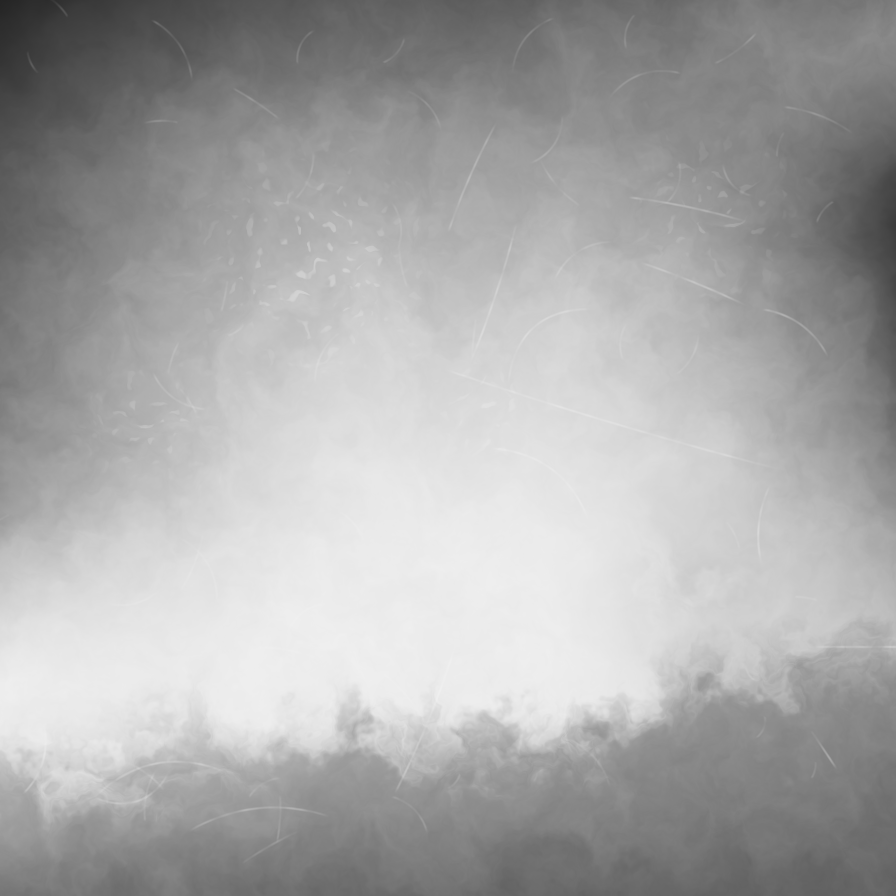
Give the GLSL for this background, as a WebGL 1 fragment shader.

```glsl
precision highp float;
// Weathered grey wall: a bright misty centre, dark edges, mottled stains and pale scratches.
uniform vec2 u_resolution;

float hash(vec2 p) {
  return fract(sin(dot(p, vec2(127.1, 311.7))) * 43758.5);
}

vec2 gradient(vec2 cell) {
  float angle = 6.2832 * hash(cell);
  return vec2(cos(angle), sin(angle));
}

float gradientNoise(vec2 p) {
  vec2 i = floor(p), f = fract(p);
  vec2 u = f * f * f * (f * (f * 6.0 - 15.0) + 10.0);
  vec2 e = vec2(1.0, 0.0);
  float low = mix(dot(gradient(i), f), dot(gradient(i + e), f - e), u.x);
  float high = mix(dot(gradient(i + e.yx), f - e.yx), dot(gradient(i + 1.0), f - 1.0), u.x);
  return mix(low, high, u.y);
}

float fbm(vec2 p) {
  float sum = 0.0, amplitude = 0.6;
  for (int i = 0; i < 5; i++) {
    sum += amplitude * gradientNoise(p);
    p = mat2(1.6, 1.2, -1.2, 1.6) * p + 7.3;
    amplitude *= 0.57;
  }
  return sum;
}

float glow(vec2 p, vec2 centre, float radius) {
  vec2 d = (p - centre) / radius;
  return exp(-dot(d, d));
}

// Thin line from ends.xy to ends.zw, bowed to the left by bend
float scratch(vec2 p, vec4 ends, float bend) {
  vec2 along = ends.zw - ends.xy;
  float len = length(along);
  along /= len;
  vec2 q = p - ends.xy;
  float t = dot(q, along) / len;
  float slope = 4.0 * bend * (1.0 - 2.0 * t) / len;
  float side = dot(q, vec2(-along.y, along.x)) - 4.0 * bend * t * (1.0 - t);
  float dist = abs(side) / sqrt(1.0 + slope * slope);
  float taper = smoothstep(0.0, 0.08, t) * (1.0 - smoothstep(0.85, 1.0, t));
  return taper * (1.0 - smoothstep(0.0, max(0.0022, 1.2 / u_resolution.y), dist));
}

// Smooth light and shade of the wall
float wallTone(vec2 p, float stain) {
  float x = p.x, y = p.y;
  float rise = (y - 0.3) / 0.7;
  float tone = 0.93 - 0.56 * rise * rise;
  tone -= 0.36 * pow(max(1.0 - x / 0.42, 0.0), 1.6)
    * smoothstep(0.22, 0.52, y) * (1.0 - 0.9 * max(y - 0.6, 0.0));
  tone -= 0.47 * pow(max((x - 0.55) / 0.45, 0.0), 2.5)
    * (1.0 - smoothstep(0.72, 0.98, y)) * mix(0.4, 1.0, smoothstep(0.25, 0.62, y));
  tone += 0.12 * smoothstep(0.5, 1.0, x) * smoothstep(0.8, 1.0, y);
  tone -= 0.07 * glow(p, vec2(0.78, 0.33), 0.1) * (1.0 + 2.0 * stain);

  // Dark bank along the bottom, higher on the right
  float bank = mix(0.46, 0.38, x) + mix(1.9, 0.7, x) * max(y, 0.0);
  float edge = 0.14 + 0.04 * smoothstep(0.0, 0.35, x) + 0.08 * smoothstep(0.6, 0.85, x);
  return mix(min(bank, tone), tone, smoothstep(-0.055, 0.055, y - edge + 0.09 * stain));
}

float longScratches(vec2 p) {
  float s = scratch(p, vec4(0.50, 0.74, 0.555, 0.865), 0.003);
  s += scratch(p, vec4(0.525, 0.595, 0.577, 0.753), -0.003);
  s += scratch(p, vec4(0.49, 0.59, 0.875, 0.475), -0.004);
  s += scratch(p, vec4(0.70, 0.78, 0.835, 0.752), 0.003);
  s += scratch(p, vec4(0.715, 0.707, 0.835, 0.658), 0.002);
  s += scratch(p, vec4(0.44, 0.113, 0.51, 0.285), -0.004);
  s += scratch(p, vec4(0.567, 0.57, 0.665, 0.655), 0.03);
  s += scratch(p, vec4(0.545, 0.50, 0.66, 0.41), 0.025);
  s += scratch(p, vec4(0.025, 0.113, 0.048, 0.195), -0.012);
  s += scratch(p, vec4(0.105, 0.11, 0.255, 0.137), 0.025);
  s += scratch(p, vec4(0.105, 0.11, 0.19, 0.14), -0.02);
  s += scratch(p, vec4(0.21, 0.072, 0.37, 0.088), 0.018);
  s += scratch(p, vec4(0.85, 0.37, 0.86, 0.46), 0.008);
  s += scratch(p, vec4(0.85, 0.655, 0.925, 0.60), 0.012);
  s += scratch(p, vec4(0.905, 0.278, 1.02, 0.278), 0.0);
  s += scratch(p, vec4(0.905, 0.185, 0.935, 0.14), 0.0);
  return s;
}

void main() {
  vec2 p = gl_FragCoord.xy / u_resolution;
  vec2 warp = vec2(fbm(p * 9.0), fbm(p * 9.0 + 31.0));
  float stain = fbm(p * 7.0 + 1.2 * warp);
  float tone = wallTone(p + 0.035 * warp, stain);

  // Mottling fades where the wall is brightest or darkest
  float mottle = 0.07 * stain + 0.035 * fbm(p * 32.0 + 2.0 * warp);
  tone += mottle * mix(0.35, 1.0, smoothstep(0.0, 0.25, 0.95 - tone)) * smoothstep(0.1, 0.5, tone);

  // Small scattered scratches
  float marks = 0.0;
  for (int i = 0; i < 56; i++) {
    float id = float(i);
    vec2 start = vec2(hash(vec2(id, 1.0)), hash(vec2(id, 2.0)));
    float angle = 6.2832 * hash(vec2(id, 3.0));
    float len = 0.02 + 0.07 * hash(vec2(id, 4.0));
    vec2 end = start + len * vec2(cos(angle), sin(angle));
    marks += 0.55 * scratch(p, vec4(start, end), 0.35 * len * (hash(vec2(id, 5.0)) - 0.5));
  }
  marks = (marks + longScratches(p)) * (0.65 + 0.9 * gradientNoise(p * 60.0));

  // Chipped specks gathered in a few worn patches
  float worn = glow(p, vec2(0.35, 0.70), 0.1) + 0.7 * glow(p, vec2(0.54, 0.54), 0.05)
    + 0.6 * glow(p, vec2(0.17, 0.53), 0.06) + 0.5 * glow(p, vec2(0.8, 0.76), 0.08);
  marks += worn * smoothstep(0.24, 0.45, gradientNoise(p * 85.0 + 3.0 * warp));

  tone = mix(tone, 0.97, 0.32 * clamp(marks, 0.0, 1.0));
  gl_FragColor = vec4(vec3(clamp(tone, 0.0, 1.0)), 1.0);
}
```
